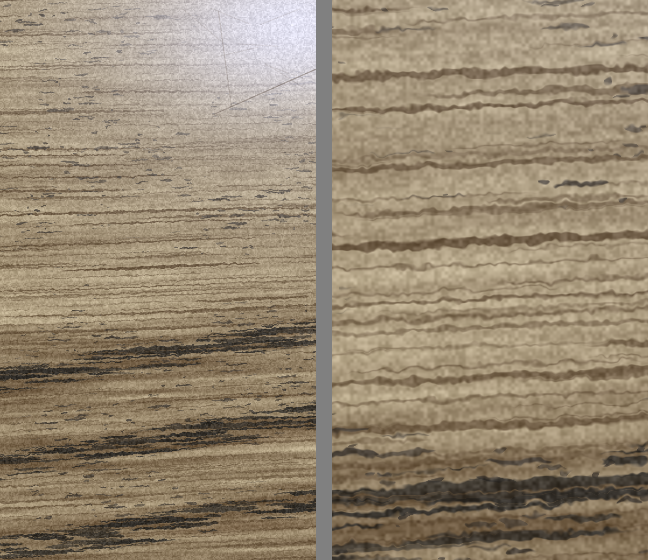
Left, the full canvas; right, a detail of the centre.
Reproduce this texture procedurally as a Shadertoy shader.

```glsl
vec3 hash3(vec2 p) {
    vec3 q = fract(p.xyx * vec3(0.1031, 0.1030, 0.0973));
    q += dot(q, q.yxz + 33.33);
    return fract((q.xxy + q.yzz) * q.zyx);
}

float noise(vec2 p) {
    vec2 cell = floor(p), f = fract(p);
    f = f * f * (3.0 - 2.0 * f);
    float low = mix(hash3(cell).x, hash3(cell + vec2(1, 0)).x, f.x);
    float high = mix(hash3(cell + vec2(0, 1)).x, hash3(cell + vec2(1, 1)).x, f.x);
    return mix(low, high, f.y);
}

// Scattered tapered dashes; weight thins them out locally
float streaks(vec2 p, vec2 cell, float density, float halfHeight, float weight, float seed) {
    float soft = max(0.0009, 0.5 / iResolution.y);
    float cover = 0.0;
    vec2 base = floor(p / cell);
    for (int j = -1; j <= 1; j++) {
        for (int i = -1; i <= 1; i++) {
            vec2 id = base + vec2(i, j);
            vec3 place = hash3(id + seed);
            vec3 shape = hash3(id + seed + 71.7);
            vec2 centre = (id + 0.5 + 0.8 * (place.xy - 0.5)) * cell;
            vec2 d = abs(p - centre);
            float along = d.x / (cell.x * mix(0.2, 0.9, shape.x));
            float thick = halfHeight * weight * (0.5 + shape.y) * sqrt(max(0.0, 1.0 - along * along));
            float dash = 1.0 - smoothstep(-soft, soft, d.y - thick);
            dash *= (1.0 - smoothstep(0.85, 1.0, along)) * step(place.z, density);
            cover = max(cover, dash * mix(0.6, 1.0, shape.z));
        }
    }
    return cover * smoothstep(0.1, 0.5, weight);
}

float scratch(vec2 p, vec2 a, vec2 b) {
    vec2 ab = b - a;
    float t = clamp(dot(p - a, ab) / dot(ab, ab), 0.0, 1.0);
    return 1.0 - smoothstep(0.0003, 0.0018, length(p - a - ab * t));
}

void mainImage(out vec4 fragColor, in vec2 fragCoord) {
    vec2 p = fragCoord / iResolution.y;
    float upper = smoothstep(0.3, 0.55, p.y);

    // Grain direction: nearly level above, rising to the right below
    vec2 grain = p;
    grain.y -= p.x * mix(0.05, 0.016, smoothstep(0.2, 0.8, p.y));
    grain.y += 0.005 * noise(p * vec2(5.0, 7.0));
    vec2 ragged = grain;
    ragged.y += 0.0035 * (noise(p * vec2(110.0, 190.0)) - 0.5) + 0.002 * (noise(p * 330.0) - 0.5);
    ragged.x += 0.012 * (noise(p * vec2(60.0, 240.0)) - 0.5);

    // Three slanting dark bands
    float slant = p.y - 0.15 * p.x + 0.012 * (noise(p * vec2(9.0, 12.0)) - 0.5);
    float bandDistance = abs(fract((slant - 0.017) / 0.153 + 0.5) - 0.5) * 0.153;
    float below = 1.0 - smoothstep(0.35, 0.39, slant);
    float band = (1.0 - smoothstep(0.014, 0.031, bandDistance)) * below;
    float halo = (1.0 - smoothstep(0.01, 0.06, bandDistance)) * below;

    // Wood ground with broad and fine fibres
    float broad = noise(grain * vec2(1.8, 26.0) + 4.0);
    float fibre = noise(grain * vec2(4.0, 110.0));
    float fine = noise(ragged * vec2(14.0, 260.0) + 9.0);
    float tone = 0.53 + 0.15 * upper + 0.32 * (broad - 0.5) + 0.5 * (fibre - 0.5) * mix(1.4, 0.5, upper)
        + 0.34 * (fine - 0.5) - 0.27 * halo;
    vec3 color = mix(vec3(0.44, 0.36, 0.26), vec3(0.76, 0.70, 0.575), clamp(tone, 0.0, 1.0));
    color = mix(color, vec3(0.45, 0.34, 0.24), 0.35 * halo * smoothstep(0.4, 0.8, broad));

    // Brown growth lines
    float longLines = streaks(ragged, vec2(0.4, 0.028), 0.8, 0.0017, 1.0, 3.0);
    float thinLines = streaks(ragged, vec2(0.2, 0.011), 0.65, 0.001, 1.0, 19.0);
    color = mix(color, vec3(0.34, 0.26, 0.17), 0.85 * longLines * mix(0.6, 1.0, upper));
    color = mix(color, vec3(0.37, 0.29, 0.20), 0.55 * thinLines);

    // Charcoal pores, dots and heavy streaks
    float cluster = smoothstep(0.3, 0.65, noise(p * vec2(7.0, 16.0) + 31.0));
    float flecks = streaks(ragged, vec2(0.024, 0.010), 0.17, 0.0016, cluster, 47.0);
    float dots = streaks(ragged, vec2(0.008, 0.008), 0.07, 0.0015, cluster, 61.0);
    float heavy = streaks(ragged, vec2(0.13, 0.0085), 0.85, 0.0029, band, 83.0);
    heavy = max(heavy, streaks(ragged, vec2(0.05, 0.0075), 0.45, 0.0022, band, 97.0));
    color = mix(color, vec3(0.23, 0.205, 0.18), 0.85 * max(flecks, dots));
    color = mix(color, vec3(0.17, 0.16, 0.145), 0.97 * heavy);

    // Grey veil and bright reflection at the upper right
    vec2 veil = (p - vec2(0.5, 0.98)) / vec2(0.48, 0.36);
    vec2 glare = (p - vec2(0.54, 0.955)) / vec2(0.26, 0.145);
    color = mix(color, vec3(0.75, 0.725, 0.73), 0.5 * exp(-dot(veil, veil)));
    color = mix(color, vec3(0.90, 0.90, 0.97), 0.96 * exp(-dot(glare, glare)));

    // Surface scratches
    float marks = scratch(p, vec2(0.38, 0.795), vec2(0.57, 0.879));
    marks = max(marks, 0.5 * scratch(p, vec2(0.39, 0.98), vec2(0.413, 0.812)));
    for (int i = 0; i < 7; i++) {
        vec3 r = hash3(vec2(i, 5));
        vec2 start = vec2(0.3, 0.86) + r.xy * vec2(0.24, 0.13);
        marks = max(marks, 0.25 * scratch(p, start, start + vec2(0.07, 0.12 * (r.z - 0.6))));
    }
    color = mix(color, vec3(0.48, 0.43, 0.40), 0.55 * marks);

    // Fine speckle
    float speckle = noise(p * 480.0) + 0.6 * noise(p * 230.0 + 17.0) - 0.8;
    color += 0.125 * speckle;
    fragColor = vec4(clamp(color, 0.0, 1.0), 1.0);
}
```
